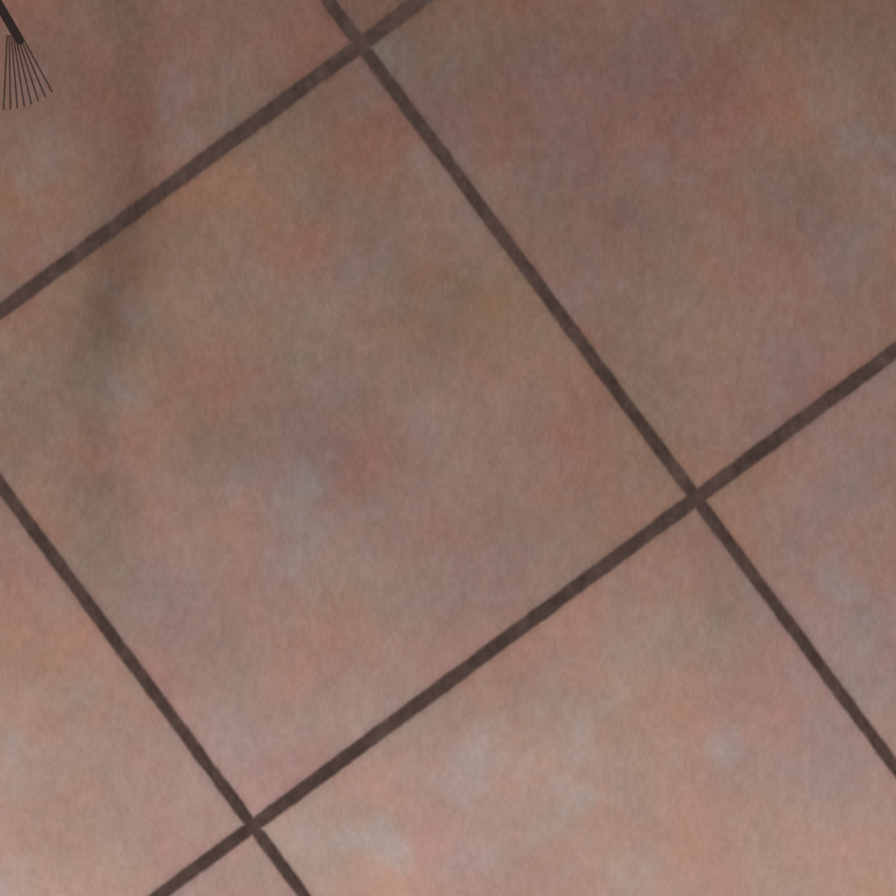
Give the GLSL for this texture, as a WebGL 1 fragment shader.

```glsl
precision highp float;

uniform vec2 u_resolution;

const vec3 SHADED_CLAY = vec3(0.455, 0.350, 0.308);
const vec3 MID_CLAY = vec3(0.545, 0.430, 0.382);
const vec3 LIT_CLAY = vec3(0.670, 0.550, 0.508);
const vec3 GROUT = vec3(0.305, 0.240, 0.220);
const vec3 BRISTLE = vec3(0.19, 0.15, 0.14);

const vec2 GRID_CORNER = vec2(0.777, 0.444);
const vec2 TILE_SIZE = vec2(0.6156, 0.6296);
const float GRID_ANGLE = 0.637;

float hash(vec2 p) {
  vec3 q = fract(vec3(p.xyx) * 0.1031);
  q += dot(q, q.yzx + 33.33);
  return fract((q.x + q.y) * q.z);
}

float noise(vec2 p) {
  vec2 cell = floor(p);
  vec2 f = fract(p);
  f = f * f * (3.0 - 2.0 * f);
  float low = mix(hash(cell), hash(cell + vec2(1.0, 0.0)), f.x);
  float high = mix(hash(cell + vec2(0.0, 1.0)), hash(cell + 1.0), f.x);
  return mix(low, high, f.y);
}

// Layered noise centred on zero
float fbm(vec2 p) {
  float sum = 0.0;
  float weight = 0.5;
  for (int i = 0; i < 5; i++) {
    sum += weight * (noise(p) - 0.5);
    p = mat2(0.8, 0.6, -0.6, 0.8) * p * 2.03 + 17.3;
    weight *= 0.56;
  }
  return sum;
}

vec2 rotate(vec2 p, float angle) {
  float c = cos(angle);
  float s = sin(angle);
  return vec2(c * p.x + s * p.y, c * p.y - s * p.x);
}

float segmentDistance(vec2 p, vec2 a, vec2 b) {
  vec2 along = b - a;
  float t = clamp(dot(p - a, along) / dot(along, along), 0.0, 1.0);
  return length(p - a - along * t);
}

float stroke(float distance, float halfWidth, float softness) {
  return 1.0 - smoothstep(halfWidth - softness, halfWidth + softness, distance);
}

// Light falls from the bottom edge towards the top
vec3 litClay(vec2 p) {
  float light = 1.0 - p.y + 0.10 * (0.5 - p.x) * (1.0 - p.y);
  vec3 clay = mix(SHADED_CLAY, MID_CLAY, smoothstep(-0.15, 0.60, light));
  return mix(clay, LIT_CLAY, smoothstep(0.45, 1.05, light));
}

// Cloudy rust, ochre and grey stains, each tile with its own pattern
vec3 stainedClay(vec3 clay, vec2 p, vec2 tileId) {
  vec2 q = p + 9.0 * vec2(hash(tileId + 40.0), hash(tileId + 71.0)) + 5.0;
  float clouds = fbm(q * 8.0);
  float rust = fbm(q * 13.0 + 31.0);
  float ochre = fbm(q * 6.0 + 57.0);
  float pale = smoothstep(0.08, 0.36, fbm(q * 11.0 + 83.0));
  clay += clouds * vec3(0.085, 0.080, 0.075);
  clay += rust * vec3(0.075, -0.035, -0.045);
  clay += ochre * vec3(0.025, 0.005, -0.065);
  clay = mix(clay, vec3(dot(clay, vec3(0.34))) + vec3(0.07, 0.035, 0.015), 0.55 * pale);
  return clay + (hash(tileId + 12.0) - 0.5) * vec3(0.020, 0.016, 0.014);
}

// Fine surface speckle, slightly stretched upright
float grain(vec2 p) {
  float fine = noise(p * vec2(310.0, 190.0)) - 0.5;
  float coarse = noise(p * vec2(120.0, 75.0) + 9.0) - 0.5;
  return 0.030 * fine + 0.026 * coarse;
}

// Worn smear running down the upper left
float smear(vec2 p) {
  float centre = 0.13 + 0.025 * sin(p.y * 9.0);
  float across = (p.x - centre) / 0.032;
  float span = smoothstep(0.32, 0.60, p.y) * (0.7 + fbm(p * 7.0 + 3.0));
  return exp(-across * across) * span;
}

// Fan of thin bristles in the top corner
float bristles(vec2 p, float pixel) {
  float cover = stroke(segmentDistance(p, vec2(-0.01, 1.01), vec2(0.022, 0.955)), 0.005, pixel);
  for (int i = 0; i < 8; i++) {
    float spread = float(i) / 7.0;
    vec2 tip = vec2(mix(0.004, 0.058, spread), 0.878 + 0.020 * spread * spread);
    vec2 root = vec2(mix(0.008, 0.024, spread), 0.960);
    cover = max(cover, 0.75 * stroke(segmentDistance(p, root, tip), 0.0009, pixel));
  }
  return cover;
}

void main() {
  float extent = min(u_resolution.x, u_resolution.y);
  float pixel = 1.0 / extent;
  vec2 p = gl_FragCoord.xy / extent;

  // Tilted tile grid with slightly ragged joints
  vec2 grid = rotate(p - GRID_CORNER, GRID_ANGLE) / TILE_SIZE;
  vec2 joint = abs(fract(grid + 0.5) - 0.5) * TILE_SIZE;
  float ragged = 0.0022 * fbm(p * 60.0) + 0.0012 * fbm(p * 14.0 + 6.0);
  vec2 halfWidth = mix(vec2(0.0066, 0.0075), vec2(0.0074, 0.0088), p.y);
  float edge = min(joint.x - halfWidth.x, joint.y - halfWidth.y) + ragged;

  vec3 color = stainedClay(litClay(p), p, floor(grid));
  color *= 1.0 - 0.15 * smear(p);
  color *= 1.0 - 0.07 * stroke(edge, 0.004, 0.006);

  vec3 grout = GROUT * (1.0 + 0.35 * fbm(p * 45.0 + 20.0));
  color = mix(color, grout, stroke(edge, 0.0, 0.0016 + pixel));
  color += grain(p);
  color = mix(color, BRISTLE, bristles(p, pixel));
  gl_FragColor = vec4(color, 1.0);
}
```
